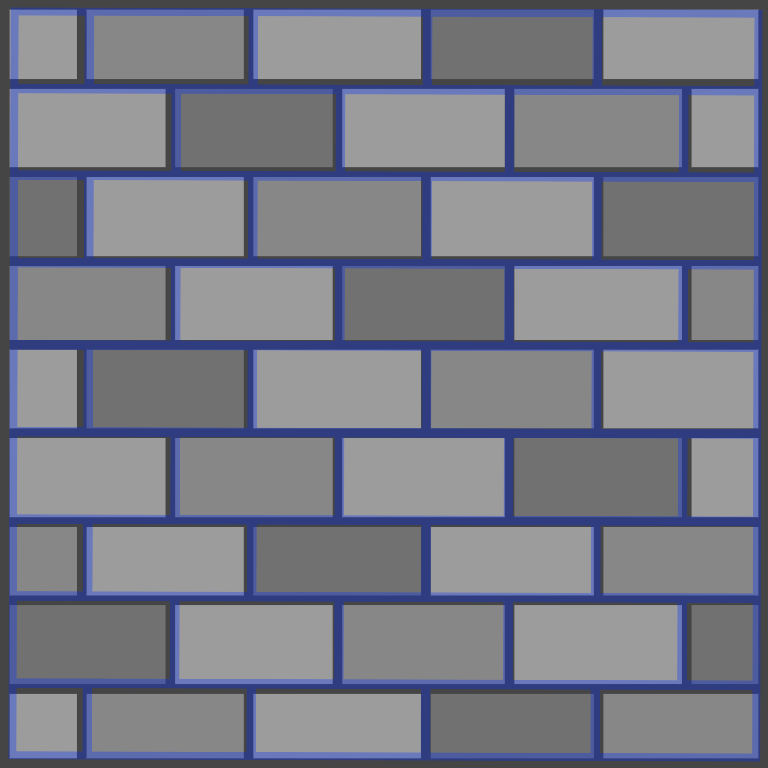
A Shadertoy shader for this pattern:

```glsl
// Uneven spacing of the joints, shared by both axes
float jointAt(int k) {
    float t = float(k - 1);
    return 0.1064 + 0.1125 * t - 0.0046 * sin(0.4488 * t)
         + (0.0066 - 0.0009 * t) * sin(2.0944 * t);
}

// Signed distance to the mortar, negative inside it; brick = (column, row)
float mortarDistance(vec2 p, out ivec2 brick) {
    vec2 border = min(p, 1.0 - p);
    float d = min(border.x, border.y) - 0.0125;

    int row = 0;
    for (int k = 1; k <= 8; k++) {
        float offset = p.y - jointAt(k) + 0.0035;
        row += int(offset > 0.0);
        d = min(d, abs(offset) - 0.0063);
    }

    // Alternate rows use the odd or the even upright joints
    int column = 0;
    for (int k = 1 + row % 2; k <= 8; k += 2) {
        float offset = p.x - jointAt(k);
        column += int(offset > 0.0);
        d = min(d, abs(offset) - 0.0063);
    }
    brick = ivec2(column, row);
    return d;
}

// Light bricks alternate with middle and dark ones, shifted per row
float brickShade(ivec2 brick) {
    int phase = (brick.x + 2 * brick.y + (brick.y + 1) / 2) % 4;
    bool cornerBrick = brick == ivec2(4, 0);
    if (phase == 1 || cornerBrick) return 0.53;
    return phase == 3 ? 0.445 : 0.612;
}

float coverage(float d, float pixel) {
    return smoothstep(-0.5 * pixel, 0.5 * pixel, d);
}

void mainImage(out vec4 fragColor, in vec2 fragCoord) {
    vec2 p = fragCoord / iResolution.xy;
    float pixel = 1.0 / min(iResolution.x, iResolution.y);

    // Grey wall
    ivec2 brick;
    float d = mortarDistance(p, brick);
    vec3 color = vec3(mix(0.27, brickShade(brick), coverage(d, pixel)));

    // Translucent blue joints, slightly shrunk and turned
    vec2 pivot = vec2(0.598, 0.447);
    vec2 q = (p - pivot) / 0.9828;
    q += 0.003 * vec2(-q.y, q.x) + pivot;
    ivec2 overlayBrick;
    float line = -mortarDistance(q, overlayBrick);
    vec2 inset = min(q, 1.0 - q) - 0.002;
    line = min(line, min(inset.x, inset.y));
    color = mix(color, vec3(0.0, 0.17, 1.0), 0.32 * coverage(line, pixel));

    fragColor = vec4(color, 1.0);
}
```
